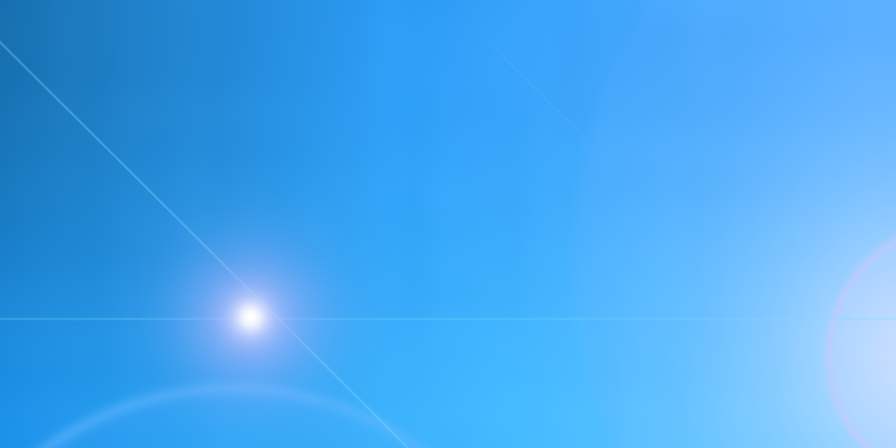
Give the GLSL for this background, as a WebGL 2 fragment shader.

```glsl
#version 300 es
precision highp float;

uniform vec2 u_resolution;
out vec4 outColor;

float hash(vec2 p) {
    return fract(sin(dot(p, vec2(127.1, 311.7))) * 43758.55);
}

float noise(vec2 p) {
    vec2 cell = floor(p);
    vec2 f = fract(p);
    f = f * f * (3.0 - 2.0 * f);
    return mix(mix(hash(cell), hash(cell + vec2(1, 0)), f.x),
               mix(hash(cell + vec2(0, 1)), hash(cell + vec2(1, 1)), f.x), f.y);
}

// Soft profile that equals one on the curve where d is zero
float band(float d, float width) {
    return exp(-d * d / (width * width));
}

// Three colour stops across the width
vec3 ramp(float x, float middle, vec3 a, vec3 b, vec3 c) {
    return x < middle ? mix(a, b, x / middle)
                      : mix(b, c, (x - middle) / (2.0 - middle));
}

vec3 sky(vec2 p) {
    vec3 top = ramp(p.x, 0.9, vec3(0.09, 0.44, 0.69), vec3(0.18, 0.62, 0.97), vec3(0.33, 0.68, 1.0));
    vec3 bottom = ramp(p.x, 1.15, vec3(0.12, 0.59, 0.94), vec3(0.27, 0.74, 1.0), vec3(0.42, 0.79, 1.0));
    vec3 color = mix(bottom, top, smoothstep(-0.15, 0.95, p.y));
    // Faint uneven columns and rows
    float weave = noise(vec2(p.x * 14.0, p.y * 2.0)) + noise(vec2(p.x * 2.0, p.y * 12.0 + 9.0));
    return color + 0.012 * (weave - 1.0);
}

// Thin diagonal streak falling to the right, visible between two x positions
float streak(vec2 p, float height, float start, float end) {
    float fade = smoothstep(start, start + 0.05, p.x) * (1.0 - smoothstep(end - 0.05, end, p.x));
    return fade * band((p.y + 0.994 * p.x - height) * 0.709, 0.0025);
}

void main() {
    vec2 p = gl_FragCoord.xy / u_resolution.y;
    p.x *= 2.0 * u_resolution.y / u_resolution.x;
    vec3 color = sky(p);

    // Wide pale disc
    float disc = length(p - vec2(2.33, 0.427)) - 1.055;
    color = mix(color, vec3(0.5, 0.72, 1.0), 0.11 * (1.0 - smoothstep(-0.03, 0.02, disc)));

    // Bright glow and ring at the right edge
    float sun = length(p - vec2(2.06, 0.21));
    color = mix(color, vec3(0.87, 0.91, 1.0), 0.85 * exp(-sun * 1.6 - sun * sun * 4.0));
    float ring = length(p - vec2(2.145, 0.206)) - 0.294;
    color = mix(color, vec3(0.83, 0.84, 1.0), 0.2 * (1.0 - smoothstep(-0.02, 0.01, ring)));
    color = mix(color, vec3(0.78, 0.79, 1.0), 0.55 * band(ring, 0.011));

    // Low arc with a blue rim and a pale inner edge
    float arc = length(p - vec2(0.52, -0.586)) - 0.727;
    color = mix(color, vec3(0.38, 0.72, 1.0), 0.45 * band(arc + 0.008, 0.017));
    color = mix(color, vec3(0.45, 0.68, 1.0), 0.12 * smoothstep(0.01, -0.02, arc) * exp(min(arc, 0.0) * 10.0));

    // Light streaks
    float lines = 0.4 * streak(p, 0.906, -0.1, 0.95);
    lines += 0.1 * streak(p, 1.99, 1.08, 1.32);
    lines += 0.1 * streak(p, 1.7, 1.42, 1.7);
    lines += 0.28 * band(p.y - 0.288, 0.0025);
    color = mix(color, vec3(0.5, 0.85, 1.0), min(lines, 1.0));

    // Star: lavender halo, inner bloom and white core
    float star = length(p - vec2(0.56, 0.292));
    color = mix(color, vec3(0.62, 0.68, 0.98), 0.72 * band(star, 0.15));
    color = mix(color, vec3(0.82, 0.78, 1.0), 0.65 * exp(-star * 15.0));
    color = mix(color, vec3(1.0), band(star, 0.027));
    color = mix(color, vec3(1.0), 0.5 * band(star, 0.05));

    outColor = vec4(clamp(color, 0.0, 1.0), 1.0);
}
```
